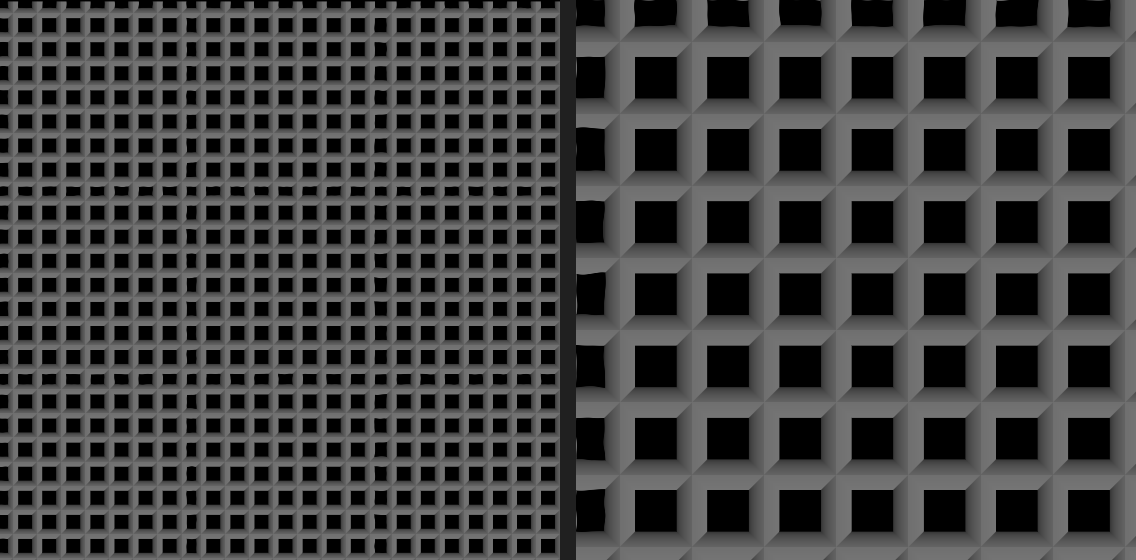
Left, the full canvas; right, a detail of the centre.
Write a Shadertoy shader that draws this pattern.

```glsl
// Grey bevelled grating with square black holes and short cells at the panel seams.

const float CANVAS = 768.0;      // design units across the canvas
const float PITCH = 33.0;        // cell size
const float HOLE = 19.0;         // hole size
const float BEVEL = 7.0;         // width of one side of a cell frame
const float PANEL = 258.0;       // panel size beyond the canvas edges
const float LAST_CELL = 7.0;     // index of the short cell in a panel
const vec3 PANELS_X = vec3(25.0, 283.0, 544.0);  // first hole of each panel
const vec3 PANELS_Y = vec3(25.0, 282.0, 541.0);
const float LIT_INNER = 0.46;
const float LIT_OUTER = 0.435;
const float SHADE_INNER = 0.17;
const float SHADE_OUTER = 0.39;
const float SHADE_CURVE = 0.5;
const float TOP_EDGE = 2.0;      // black strip along the top
const float WEAR = 1.2;          // raggedness of the seam holes
const float WEAR_SCALE = 0.11;

vec2 hashGradient(vec2 cell) {
    float angle = 6.2832 * fract(sin(dot(cell, vec2(127.1, 311.7))) * 43758.5);
    return vec2(cos(angle), sin(angle));
}

float gradientNoise(vec2 p) {
    vec2 i = floor(p), f = fract(p);
    vec2 u = f * f * (3.0 - 2.0 * f);
    vec2 e = vec2(1.0, 0.0);
    float a = dot(hashGradient(i), f);
    float b = dot(hashGradient(i + e.xy), f - e.xy);
    float c = dot(hashGradient(i + e.yx), f - e.yx);
    float d = dot(hashGradient(i + e.xx), f - e.xx);
    return mix(mix(a, b, u.x), mix(c, d, u.x), u.y);
}

// Low edge, high edge and short-cell flag of the hole nearest t on one axis.
vec3 holeSpan(float t, vec3 panels) {
    float start = panels.x - PANEL;
    float next = panels.x;
    if (t >= panels.x - BEVEL) { start = panels.x; next = panels.y; }
    if (t >= panels.y - BEVEL) { start = panels.y; next = panels.z; }
    if (t >= panels.z - BEVEL) { start = panels.z; next = panels.z + PANEL; }
    float index = min(floor((t - start + BEVEL) / PITCH), LAST_CELL);
    float low = start + PITCH * index;
    float high = min(low + HOLE, next - 2.0 * BEVEL);
    return vec3(low, high, step(LAST_CELL, index));
}

void mainImage(out vec4 fragColor, in vec2 fragCoord) {
    vec2 p = fragCoord / iResolution.xy * CANVAS;
    p.y = CANVAS - p.y;  // measure down from the top
    float pixel = CANVAS / min(iResolution.x, iResolution.y);

    // Distances beyond the lit (left, top) and shaded (right, bottom) sides
    vec3 spanX = holeSpan(p.x, PANELS_X);
    vec3 spanY = holeSpan(p.y, PANELS_Y);
    float litSide = max(spanX.x - p.x, spanY.x - p.y);
    float shadeSide = max(p.x - spanX.y, p.y - spanY.y);
    float edge = max(litSide, shadeSide);

    // Mitred frame: flat light sides, dark sides fading outward
    float across = clamp(edge / BEVEL, 0.0, 1.0);
    float lit = mix(LIT_INNER, LIT_OUTER, across);
    float shade = mix(SHADE_INNER, SHADE_OUTER, pow(across, SHADE_CURVE));
    float mitre = smoothstep(-pixel, pixel, litSide - shadeSide);
    float grey = mix(shade, lit, mitre);

    // Holes, slightly ragged where panels meet
    float seam = max(spanX.z, spanY.z);
    float ragged = edge + seam * WEAR * gradientNoise(p * WEAR_SCALE);
    grey *= smoothstep(-0.5 * pixel, 0.5 * pixel, ragged);

    grey *= smoothstep(-0.5 * pixel, 0.5 * pixel, p.y - TOP_EDGE);
    fragColor = vec4(vec3(grey), 1.0);
}
```
